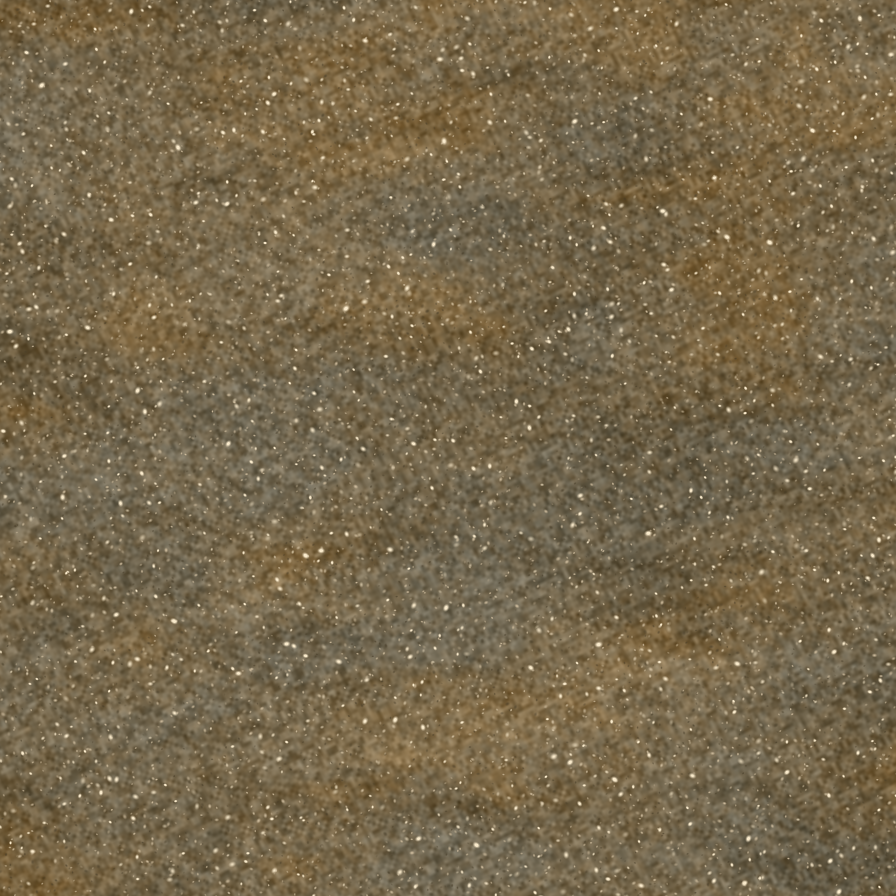
This texture is drawn by a three.js fragment shader. Its source:

```glsl
varying vec2 vUv;

const vec3 STONE = vec3(0.462, 0.402, 0.292);
const vec3 OCHRE_SHIFT = vec3(0.040, 0.008, -0.030);
const vec3 SLATE_SHIFT = vec3(-0.026, -0.004, 0.022);
const vec3 CREAM = vec3(0.98, 0.92, 0.80);
const vec3 SAND = vec3(0.80, 0.73, 0.61);
const vec3 UMBER = vec3(0.27, 0.23, 0.15);

const vec2 BAND_SCALE = vec2(4.0, 15.0);    // long, nearly level layers
const vec2 PATCH_SCALE = vec2(6.0, 11.0);
const vec2 STREAK_SCALE = vec2(5.0, 24.0);
const float BAND_TILT = 0.08;
const float BAND_CONTRAST = 0.12;
const float STREAK_DEPTH = 0.04;

const float COARSE_GRAIN = 125.0;
const float FINE_GRAIN = 230.0;
const float COARSE_CONTRAST = 0.11;
const float FINE_CONTRAST = 0.17;
const float GRAIN_TINT = 0.03;

const float FLECK_CELLS = 80.0;
const float FLECK_SHARE = 0.19;
const vec2 FLECK_RADIUS = vec2(0.0026, 0.0056);
const float DUST_CELLS = 150.0;
const float DUST_SHARE = 0.22;
const float PIT_SHARE = 0.16;
const vec2 DUST_RADIUS = vec2(0.0020, 0.0038);

float hash(vec2 p) {
  return fract(sin(dot(p, vec2(127.1, 311.7))) * 43758.5453);
}

float noise(vec2 p) {
  vec2 cell = floor(p);
  vec2 f = fract(p);
  f = f * f * (3.0 - 2.0 * f);
  float low = mix(hash(cell), hash(cell + vec2(1.0, 0.0)), f.x);
  float high = mix(hash(cell + vec2(0.0, 1.0)), hash(cell + 1.0), f.x);
  return mix(low, high, f.y);
}

float fbm(vec2 p) {
  float sum = 0.0;
  float weight = 0.5;
  for (int i = 0; i < 4; i++) {
    sum += weight * noise(p);
    p = p * 2.03 + 17.3;
    weight *= 0.5;
  }
  return sum / 0.9375;
}

vec2 rotate(vec2 p, float angle) {
  float c = cos(angle);
  float s = sin(angle);
  return vec2(c * p.x - s * p.y, s * p.x + c * p.y);
}

// Brightness of scattered soft grains; radius holds smallest and largest.
float flecks(vec2 uv, float cells, float share, vec2 radius, float seed) {
  vec2 home = floor(uv * cells);
  float glow = 0.0;
  for (int y = -1; y <= 1; y++) {
    for (int x = -1; x <= 1; x++) {
      vec2 cell = home + vec2(float(x), float(y));
      vec2 key = cell + seed;
      vec2 center = (cell + vec2(hash(key + 3.1), hash(key + 7.7))) / cells;
      float size = hash(key + 11.3);
      float r = mix(radius.x, radius.y, size * size);
      vec2 d = rotate(uv - center, 6.2832 * hash(key + 19.9));
      d.y *= 1.35;
      float present = step(hash(key), share);
      float strength = mix(0.25, 1.0, hash(key + 23.5));
      float spot = 1.0 - smoothstep(0.0, r, length(d));
      glow = max(glow, present * strength * spot);
    }
  }
  return glow;
}

void main() {
  // Layered ground, gently warped
  vec2 ground = vUv;
  ground.y += BAND_TILT * (fbm(vUv * 3.0 + 5.0) - 0.5) - 0.06 * vUv.x;
  float band = fbm(ground * BAND_SCALE + 31.0) - 0.5;
  float hue = fbm(ground * PATCH_SCALE + 63.0) - 0.5;
  vec3 color = STONE + BAND_CONTRAST * band;
  color += OCHRE_SHIFT * smoothstep(0.02, 0.28, hue);
  color += SLATE_SHIFT * smoothstep(0.02, -0.24, hue);

  // Thin dark seams
  float streak = fbm(ground * STREAK_SCALE + 47.0);
  color -= STREAK_DEPTH * smoothstep(0.56, 0.78, streak);

  // Mineral grain, turned off the axes, with a slight warm and cool tint
  float coarse = noise(rotate(vUv, 0.5) * COARSE_GRAIN) - 0.5;
  float fine = noise(rotate(vUv, 1.1) * FINE_GRAIN + 41.0) - 0.5;
  float tint = noise(rotate(vUv, 0.8) * COARSE_GRAIN + 211.0) - 0.5;
  color += COARSE_CONTRAST * coarse + FINE_CONTRAST * fine;
  color += GRAIN_TINT * tint * vec3(1.0, 0.0, -1.0);

  // Dark pits, pale dust and brighter flecks
  float pit = flecks(vUv, DUST_CELLS, PIT_SHARE, DUST_RADIUS, 137.0);
  float dust = flecks(vUv, DUST_CELLS, DUST_SHARE, DUST_RADIUS, 13.0);
  float fleck = flecks(vUv, FLECK_CELLS, FLECK_SHARE, FLECK_RADIUS, 57.0);
  color = mix(color, UMBER, 0.6 * pit);
  color = mix(color, SAND, dust);
  color = mix(color, CREAM, min(1.0, 1.35 * fleck));

  gl_FragColor = vec4(color, 1.0);
}
```
